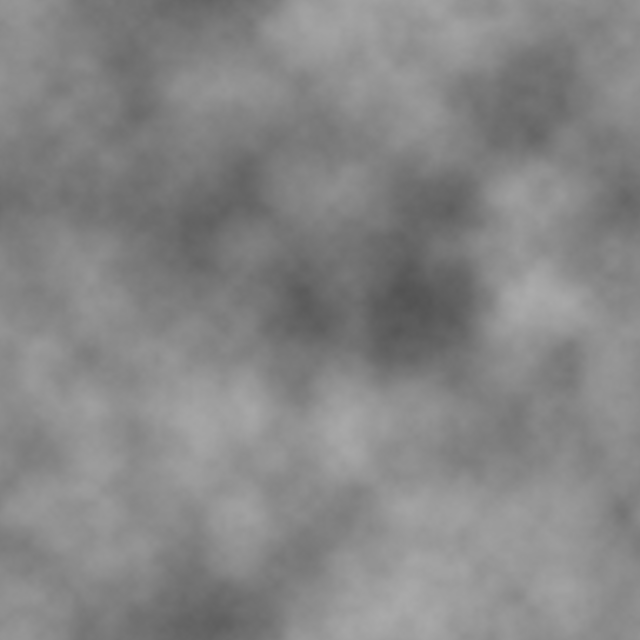
Give the GLSL for this texture, as a Shadertoy shader.

```glsl
// Soft grey cloud texture: six octaves of smooth value noise,
// each twice as fine and half as strong as the one before,
// wrapped at the canvas edge and compressed to mid greys.

float hash(vec2 p)
{
    return fract(sin(dot(p, vec2(127.1, 311.7))) * 43758.5453);
}

// Value noise that repeats after the given number of cells
float valueNoise(vec2 p, float period, float seed)
{
    vec2 cell = floor(p);
    vec2 blend = smoothstep(0.0, 1.0, fract(p));
    vec2 lo = mod(cell, period) + seed;
    vec2 hi = mod(cell + 1.0, period) + seed;
    float bottom = mix(hash(lo), hash(vec2(hi.x, lo.y)), blend.x);
    float top = mix(hash(vec2(lo.x, hi.y)), hash(hi), blend.x);
    return mix(bottom, top, blend.y);
}

// Octave sum, centred on zero
float clouds(vec2 uv)
{
    float sum = 0.0;
    float amplitude = 0.5;
    float cells = 6.0;
    for (int octave = 0; octave < 6; octave++)
    {
        // Shift and reseed each octave so that the lattices do not line up
        float layer = float(octave);
        vec2 shift = vec2(0.37, 0.61) * layer;
        float noise = valueNoise(uv * cells + shift, cells, 17.3 * layer + 5.0);
        sum += amplitude * (noise - 0.5);
        amplitude *= 0.5;
        cells *= 2.0;
    }
    return sum;
}

void mainImage(out vec4 fragColor, in vec2 fragCoord)
{
    vec2 uv = fragCoord / iResolution.y;
    float grey = 0.497 + 0.48 * clouds(uv);
    fragColor = vec4(vec3(grey), 1.0);
}
```
